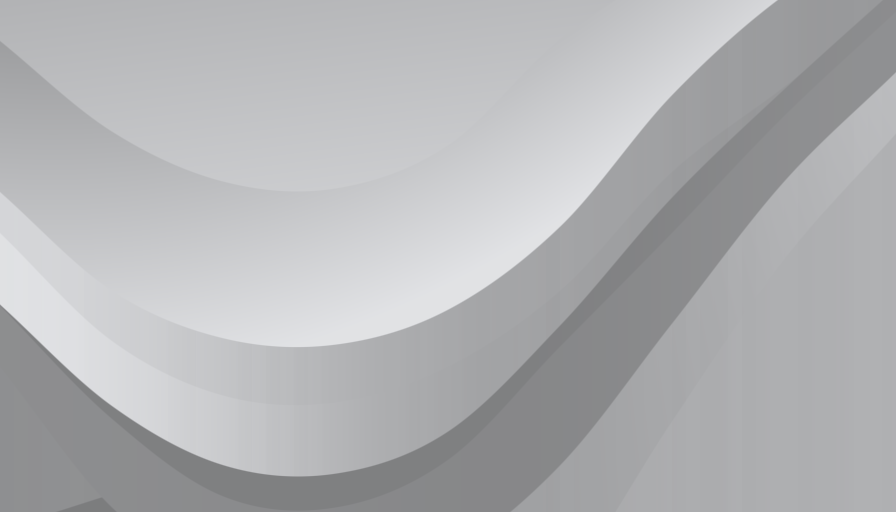
Reproduce this background procedurally as a WebGL 2 fragment shader.

```glsl
#version 300 es
precision highp float;
// Soft grey ribbons sweeping through a valley and up to the upper right.
// Each edge is a smooth spline over nine evenly spaced depths; the layers
// are painted from top to bottom, each with its own tone gradient.
uniform vec2 u_resolution;
out vec4 fragColor;

const int LAST = 8;

// Edge depths below the top, as fractions of the height
const float INNER_EDGE[9] = float[9](.080, .257, .355, .368, .284, .077, -.064, -.16, -.23);
const float SHEET_EDGE[9] = float[9](.375, .568, .661, .673, .605, .443, .186, -.009, -.136);
const float FOLD_EDGE[9] = float[9](.455, .666, .773, .786, .716, .568, .336, .170, .0);
const float RIBBON_EDGE[9] = float[9](.595, .793, .909, .925, .843, .636, .386, .175, -.023);
const float SHADE_EDGE[9] = float[9](.597, .818, .970, .991, .898, .677, .455, .227, .023);
const float DARK_EDGE[9] = float[9](.716, .991, 1.136, 1.16, 1.086, .909, .632, .355, .141);
const float FLOOR_EDGE[9] = float[9](.818, 1.09, 1.36, 1.45, 1.36, 1.159, .823, .507, .261);

// Catmull-Rom spline with straight continuation at both ends
float spline(float knots[9], float x) {
    float s = clamp(x, 0.0, 0.9999) * float(LAST);
    int i = int(s);
    float t = s - float(i);
    float b = knots[i];
    float c = knots[i + 1];
    float a = i > 0 ? knots[max(i - 1, 0)] : 2.0 * b - c;
    float d = i + 2 <= LAST ? knots[min(i + 2, LAST)] : 2.0 * c - b;
    return b + 0.5 * t * (c - a + t * (2.0 * a - 5.0 * b + 4.0 * c - d
        + t * (3.0 * (b - c) + d - a)));
}

// Antialiased coverage of the positive side of a field
float coverage(float field) {
    float w = 0.7 * fwidth(field);
    return smoothstep(-w, w, field);
}

float below(float knots[9], vec2 p) {
    return coverage(p.y - spline(knots, p.x));
}

// Tone running through three stops across the width
float ramp(float x, float left, float middle, float right) {
    return mix(mix(left, middle, smoothstep(0.0, 0.6, x)), right, smoothstep(0.55, 1.0, x));
}

float hash(float n) {
    return fract(sin(n * 12.9898) * 43758.5453);
}

void main() {
    // x runs rightwards, y is depth below the top
    vec2 p = gl_FragCoord.xy / u_resolution;
    p.y = 1.0 - p.y;
    float streak = (hash(floor(p.x * 64.0)) - 0.5) * 0.008;

    // Upper sheets
    float tone = 0.70 + 0.22 * p.y + 0.05 * p.x;
    float sheet = 0.588 + 0.4 * p.y + p.x * (0.396 * p.x - 0.047);
    tone = mix(tone, min(sheet, 0.885), below(INNER_EDGE, p));

    // Light ribbon and its fold
    tone = mix(tone, ramp(p.x, 0.84, 0.645, 0.60) + streak, below(SHEET_EDGE, p));
    tone = mix(tone, ramp(p.x, 0.885, 0.635, 0.58) + streak, below(FOLD_EDGE, p));

    // Dark ribbon
    tone = mix(tone, ramp(p.x, 0.50, 0.50, 0.55), below(RIBBON_EDGE, p));
    tone = mix(tone, ramp(p.x, 0.555, 0.53, 0.565), below(SHADE_EDGE, p));

    // Lower right ground, darkening into the lower left corner
    float ground = mix(0.565, 0.63 + 0.15 * (p.x - 0.6), smoothstep(0.2, 0.5, p.x));
    ground += 0.06 * smoothstep(0.6, 1.0, p.x) * (1.0 - p.y);
    tone = mix(tone, ground + streak, below(DARK_EDGE, p));
    float plain = mix(0.565, 0.675 + 0.08 * (p.x - 0.75), smoothstep(0.2, 0.6, p.x));
    tone = mix(tone, plain + streak, below(FLOOR_EDGE, p));

    // Small dark slope in the corner
    float slope = coverage(p.y - 1.0 + 0.56 * (p.x - 0.0625));
    float corner = below(DARK_EDGE, p) * (1.0 - smoothstep(0.15, 0.2, p.x));
    tone = mix(tone, 0.49, slope * corner);

    fragColor = vec4(tone * vec3(0.995, 1.0, 1.012), 1.0);
}
```
